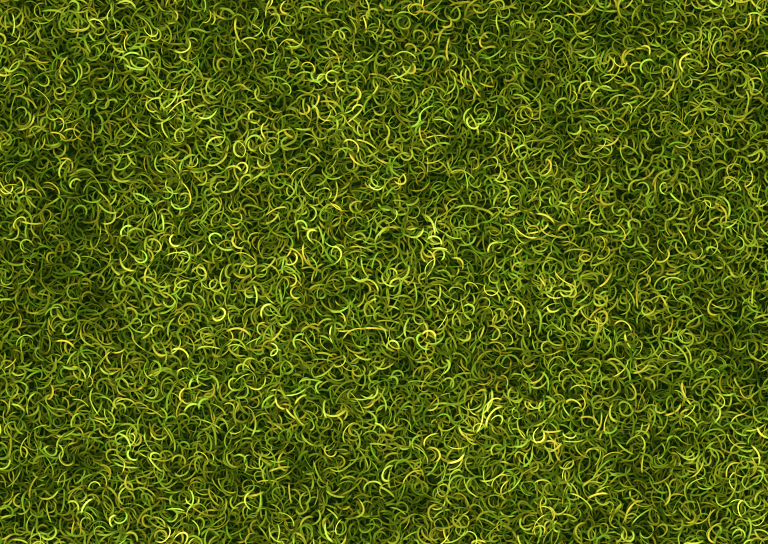
Reproduce this texture procedurally as a WebGL 1 fragment shader.

```glsl
precision highp float;
// Dense mat of fine curled moss fibres, piled up from dark depths to bright tips.
uniform vec2 u_resolution;

const int LAYERS = 12;
const int STRANDS = 2;       // strands per cell in each layer
const float CELLS = 28.0;    // grid cells per canvas height
const float REACH = 0.9;     // longest half strand, in cells

vec3 hash3(vec2 cell, float seed) {
  vec3 k = vec3(dot(cell, vec2(127.1, 311.7)),
                dot(cell, vec2(269.5, 183.3)),
                dot(cell, vec2(419.2, 371.9)));
  return fract(sin(k + seed * vec3(17.3, 29.7, 41.1)) * 43758.5453);
}

float noise(vec2 p, float seed) {
  vec2 i = floor(p);
  vec2 f = fract(p);
  f = f * f * (3.0 - 2.0 * f);
  float low = mix(hash3(i, seed).x, hash3(i + vec2(1.0, 0.0), seed).x, f.x);
  float high = mix(hash3(i + vec2(0.0, 1.0), seed).x, hash3(i + 1.0, seed).x, f.x);
  return mix(low, high, f.y);
}

vec2 rotate(vec2 p, float angle) {
  float c = cos(angle);
  float s = sin(angle);
  return vec2(c * p.x - s * p.y, s * p.x + c * p.y);
}

// Distance to a circle through the origin, and position along it (1 at the tips)
vec2 arc(vec2 p, float radius, float halfLength) {
  vec2 v = p + vec2(radius, 0.0);
  float along = abs(atan(v.y, v.x)) * radius / halfLength;
  return vec2(abs(length(v) - radius), along);
}

// Lays one strand, with its soft shadow, over a (tone, hue) pair
vec2 addStrand(vec2 under, vec2 offset, vec2 cell, float seed, float depth, float soft) {
  vec3 shape = hash3(cell, seed + 0.37);
  vec3 look = hash3(cell, seed + 0.71);
  float radius = 0.3 + 1.2 * shape.y * shape.y;
  float halfLength = mix(0.5, REACH, shape.z);
  vec2 a = arc(rotate(offset, 6.2832 * shape.x), radius, halfLength);
  float taper = 1.0 - smoothstep(0.55, 1.0, a.y);
  float width = mix(0.03, 0.056, look.z) * mix(0.6, 1.0, taper);
  float cover = taper * (1.0 - smoothstep(width - soft, width + soft, a.x));
  float shadow = taper * exp(-a.x * a.x / 0.025);
  float tone = mix(0.15, 0.57, depth) * mix(0.5, 1.55, look.x);
  float hue = clamp(look.y * 2.0 - 1.0 + 0.5 * (look.x - 0.5), -1.0, 1.0);
  under.x *= 1.0 - 0.2 * shadow;
  return mix(under, vec2(tone, hue), cover);
}

// One sheet of strands scattered over a gently warped grid
vec2 addLayer(vec2 under, vec2 p, float layer, float depth, float soft) {
  vec2 q = rotate(p, layer * 1.7) + layer * vec2(13.7, 7.9);
  q += 0.09 * sin(q.yx * 2.3 + layer);
  vec2 home = floor(q);
  for (int y = -1; y <= 1; y++) {
    for (int x = -1; x <= 1; x++) {
      vec2 cell = home + vec2(float(x), float(y));
      for (int s = 0; s < STRANDS; s++) {
        float seed = layer + float(s) * 0.53;
        vec2 offset = q - cell - hash3(cell, seed).xy;
        if (dot(offset, offset) < 1.1) {
          under = addStrand(under, offset, cell, seed, depth, soft);
        }
      }
    }
  }
  return under;
}

// Olive ramp: hue -1 leans green, +1 leans yellow
vec3 mossColor(float tone, float hue) {
  return vec3(tone * (1.0 + 0.17 * hue),
              (tone * 1.03 + 0.05) * (1.0 - 0.03 * hue),
              0.012 + 0.40 * tone * tone);
}

void main() {
  vec2 uv = gl_FragCoord.xy / u_resolution.y;
  vec2 p = uv * CELLS;
  float soft = CELLS * max(0.0012, 0.7 / u_resolution.y);

  // Shaded ground, then strands from the deepest layer upwards
  vec2 moss = vec2(0.05 + 0.14 * noise(uv * 40.0, 3.0), -0.4);
  for (int i = 0; i < LAYERS; i++) {
    float depth = float(i) / float(LAYERS - 1);
    moss = addLayer(moss, p, float(i) + 1.0, depth, soft);
  }

  // Broad patches and small tufts of light and shade
  float patches = mix(0.88, 1.12, noise(uv * 6.0, 5.0));
  float tufts = mix(0.78, 1.22, noise(uv * 26.0, 9.0));
  gl_FragColor = vec4(mossColor(moss.x * patches * tufts, moss.y), 1.0);
}
```
